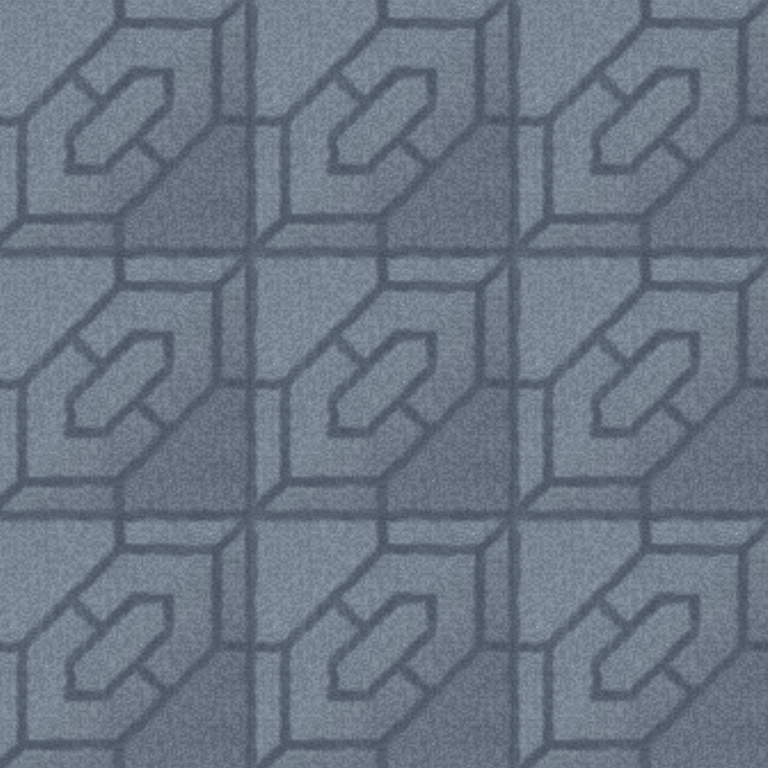
Give the GLSL for this pattern, as a Shadertoy shader.

```glsl
const float REPEATS = 2.92;
const vec2 TILE_SHIFT = vec2(0.006, 0.0);
const vec3 STONE = vec3(0.472, 0.518, 0.568);
const vec3 SHADED_STONE = vec3(0.408, 0.442, 0.497);
const vec3 GROOVE = vec3(0.315, 0.355, 0.410);

float hash(vec2 p) {
    return fract(sin(dot(p, vec2(127.1, 311.7))) * 43758.5453);
}

float valueNoise(vec2 p) {
    vec2 cell = floor(p);
    vec2 f = fract(p);
    f = f * f * (3.0 - 2.0 * f);
    float low = mix(hash(cell), hash(cell + vec2(1, 0)), f.x);
    float high = mix(hash(cell + vec2(0, 1)), hash(cell + vec2(1, 1)), f.x);
    return mix(low, high, f.y);
}

float segmentDistance(vec2 p, vec2 a, vec2 b) {
    vec2 ap = p - a;
    vec2 ab = b - a;
    return length(ap - ab * clamp(dot(ap, ab) / dot(ab, ab), 0.0, 1.0));
}

// Mirror across both diagonals into the upper quarter, where y >= |x|
vec2 foldDiagonals(vec2 p) {
    if (p.x + p.y < 0.0) p = -p.yx;
    return p.y < p.x ? p.yx : p;
}

// Half turn plus a swap keeps the long axis on the rising diagonal
float grooveDistance(vec2 p, float outer, float inner, float slant) {
    vec2 q = foldDiagonals(p.x + p.y < 0.0 ? -p : p);
    vec2 outerTop = vec2(0.0, outer);
    vec2 innerTop = vec2(inner - slant, inner);
    vec2 outerMiddle = vec2(-0.5, 0.5) * outer;
    vec2 innerMiddle = vec2(-0.5, 0.5) * slant;

    float d = abs(0.5 - q.y);
    // Outer hexagon and its joints to the tile border
    d = min(d, segmentDistance(q, outerTop, vec2(outer)));
    d = min(d, segmentDistance(q, outerTop, outerMiddle));
    d = min(d, segmentDistance(q, outerTop, vec2(0.0, 0.5)));
    d = min(d, segmentDistance(q, vec2(outer), vec2(0.5)));
    // Long inner stone and the joint that splits the ring
    d = min(d, segmentDistance(q, innerTop, vec2(inner)));
    d = min(d, segmentDistance(q, innerTop, innerMiddle));
    return min(d, segmentDistance(q, innerMiddle, outerMiddle));
}

// Sparse pale chips, one candidate per cell
float chips(vec2 p, float density, float threshold) {
    vec2 cell = floor(p * density);
    vec2 center = 0.3 + 0.4 * vec2(hash(cell + 3.7), hash(cell + 8.2));
    float d = length(fract(p * density) - center);
    return step(threshold, hash(cell + 19.4)) * (1.0 - smoothstep(0.08, 0.3, d));
}

void mainImage(out vec4 fragColor, in vec2 fragCoord) {
    vec2 uv = (fragCoord - 0.5 * iResolution.xy) / iResolution.y;
    vec2 p = fract(uv * REPEATS + TILE_SHIFT + 0.5) - 0.5;
    float pixel = REPEATS / iResolution.y;

    // Worn groove edges
    vec2 wobble = vec2(valueNoise(p * 24.0 + 40.0), valueNoise(p * 24.0 + 90.0)) - 0.5;
    float d = grooveDistance(p + 0.012 * wobble, 0.37, 0.185, 0.13);
    float softness = max(0.012, pixel);
    float groove = 1.0 - smoothstep(0.020 - softness, 0.020 + softness, d);
    float wear = valueNoise(p * 13.0 + 60.0);
    groove *= 0.76 + 0.28 * wear + 0.12 * p.x;

    // Stone shading falls toward the lower right
    float shade = smoothstep(-0.15, 0.55, p.x - p.y);
    vec3 color = mix(STONE, SHADED_STONE, shade);
    color += 0.025 * (valueNoise(p * 9.0 + 20.0) - 0.5);
    color = mix(color, GROOVE, groove);

    // Fine grain, mottling and chips
    float grain = valueNoise(p * 115.0 + 200.0) - 0.5;
    float mottling = valueNoise(p * 52.0 + 300.0) - 0.5;
    color += (0.115 * grain + 0.035 * mottling) * mix(1.0, 0.65, groove);
    color += 0.12 * chips(p, 45.0, 0.994) * (1.0 - groove);

    fragColor = vec4(clamp(color, 0.0, 1.0), 1.0);
}
```
